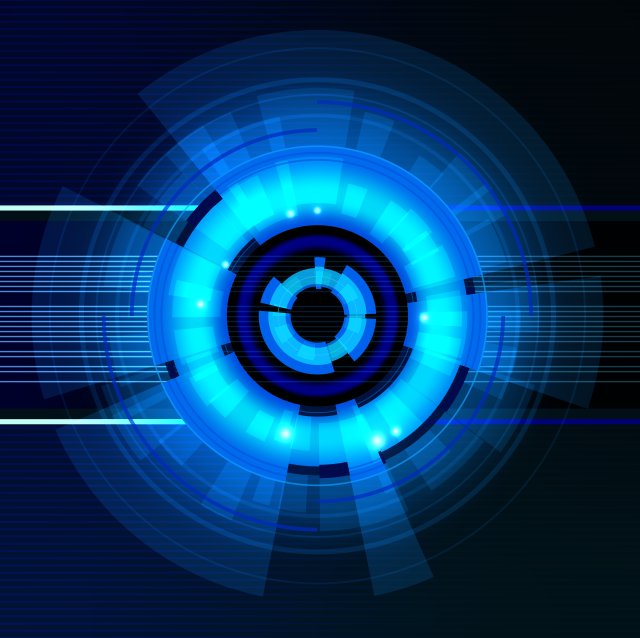
A Shadertoy shader for this background:

```glsl
const vec2 FANS[5] = vec2[5](vec2(14, 129), vec2(-19, 8), vec2(153, 197),
                             vec2(203.5, 259), vec2(281.5, 294));
const vec2 CORE[5] = vec2[5](vec2(82, 93), vec2(2, 60), vec2(-51, -3),
                             vec2(175, 287), vec2(138, 167));
// Spark position around the centre, then size
const vec3 SPARKS[8] = vec3[8](
    vec3(-.042, .160, .6), vec3(0, .165, .5), vec3(-.144, .080, .5), vec3(-.183, .018, .7),
    vec3(.168, -.003, .7), vec3(-.050, -.185, 1.1), vec3(.094, -.196, 1.2), vec3(.123, -.181, .7));

float inside(float d) { return clamp(.5 - d * iResolution.y, 0., 1.); }

float band(float x, float lo, float hi) {
    return inside(abs(x - .5 * (lo + hi)) - .5 * (hi - lo));
}

// Angular slice, limits in degrees
float wedge(vec2 polar, float from, float to) {
    float d = abs(mod(polar.y - .5 * (from + to) + 180., 360.) - 180.) - .5 * (to - from);
    return inside(radians(d) * polar.x);
}

vec3 scatter(float i) { return fract(vec3(.618, .755, .570) * i + vec3(.1, .4, .7)); }

vec3 backdrop(vec2 uv) {
    float left = 1. - smoothstep(0., .85, uv.x);
    vec3 col = mix(vec3(.003, .025, .04), vec3(.003, .025, .15), left);
    col += vec3(0, .045, .05) * (1. - smoothstep(0., .6, uv.y));
    float stripe = smoothstep(.25, .45, abs(fract(uv.y * 88.) - .5));
    col += stripe * mix(vec3(0, .008, .012), vec3(0, .005, .13), left);

    // Dark central strip with its borders
    float dy = abs(uv.y - .5065);
    col = mix(col, vec3(.006, .055, .08), inside(dy - .167));
    col = mix(col, vec3(0, 0, .16) * (1. - smoothstep(0., .3, uv.x)), inside(dy - .147));
    return col;
}

// Fine scan lines in uneven groups
float scanLines(float y) {
    float row = (.602 - y) / .00785;
    float k = floor(row);
    float shown = step(0., k) * step(k, 25.);
    if (k == 8. || k == 9. || k == 18. || k == 21. || k == 24.) shown = 0.;
    return shown * inside((abs(fract(row) - .5) - .14) * .00785);
}

void mainImage(out vec4 fragColor, in vec2 fragCoord) {
    vec2 uv = fragCoord / iResolution.xy;
    vec2 p = (fragCoord - iResolution.xy * vec2(.496, .505)) / iResolution.y;
    vec2 polar = vec2(length(p), degrees(atan(p.y, p.x)));
    float r = polar.x;
    vec3 col = backdrop(uv);

    float lines = scanLines(uv.y);
    col += lines * mix(vec3(.3, .53, .66), vec3(.1, .23, .29), smoothstep(0., .9, uv.x));

    // Bright rails above and below the strip
    float rail = inside(abs(abs(uv.y - .5065) - .1675) - .004);
    vec3 railCol = mix(vec3(.75, 1, .96), vec3(0, .75, 1), smoothstep(.1, .36, uv.x));
    railCol = mix(railCol, vec3(0, 0, .45), smoothstep(.4, .65, uv.x));
    col = mix(col, railCol, rail);

    // Wide fans and the halo
    float fan = 0., core = 0.;
    for (int i = 0; i < 5; i++) {
        fan = max(fan, wedge(polar, FANS[i].x, FANS[i].y));
        core = max(core, wedge(polar, CORE[i].x, CORE[i].y));
    }
    float fade = 1. - smoothstep(.25, .45, r);
    col += fan * inside(r - .448) * mix(vec3(.008, .075, .13), vec3(.005, .13, .25), fade);
    col += vec3(0, .16, .30) * (1. - smoothstep(.25, .4, r)) + vec3(0, .03, .07) * exp(-9. * r * r);

    // Overlapping translucent slices
    float slices = 0., shine = 0., notches = 0.;
    for (float i = 0.; i < 26.; i++) {
        vec3 h = scatter(i);
        float slice = wedge(polar, 360. * h.x, 360. * h.x + 5. + 20. * h.y);
        slices += slice * band(r, .25, .29 + .07 * h.z);
        shine += slice * band(r, .148 + .03 * h.z, .205 + .045 * h.y);
        notches = max(notches, slice * band(r, .22 + .02 * h.z, .245 + .01 * h.y) * step(.6, h.z));
    }
    col += vec3(.004, .065, .11) * min(slices, 3.);

    // Outline circles and quarter arcs
    col += vec3(.01, .10, .18) * (.7 * band(r, .366, .374) + .5 * band(r, .418, .421)
         + .6 * band(r, .345, .348) + .5 * band(r, .311, .317));
    float topRight = step(0., p.x * p.y);
    float arc = band(r, .332, .338) * topRight + band(r, .288, .294) * (1. - topRight);
    col = mix(col, vec3(0, .16, .75), .7 * arc);

    // Main ring: solid fans joined by a thinner arc
    vec3 ringCol = mix(vec3(0, .36, .92), vec3(0, .9, 1), smoothstep(.142, .185, r));
    ringCol = mix(ringCol, vec3(0, .47, .96), smoothstep(.195, .25, r));
    ringCol += vec3(0, .11, .05) * min(shine, 3.) - vec3(0, .05, .03);
    ringCol = mix(ringCol, vec3(0, .32, .85), .6 * (band(r, .243, .246) + band(r, .254, .257)));
    float joint = band(r, .158, .236);
    col = mix(col, vec3(0, .03, .2), .75 * band(r, .14, .25) * (1. - fan));
    col = mix(col, ringCol * vec3(1, .88, .98), joint);
    col = mix(col, ringCol, fan * band(r, .142, .267));
    col = mix(col, vec3(0, .04, .3), notches * (1. - fan));
    col = mix(col, vec3(.05, .62, 1), .7 * band(r, .2645, .267));

    // Black well with a navy hoop
    float well = inside(r - .142);
    vec3 wellCol = vec3(0, 0, .5) * smoothstep(.098, .115, r) * (1. - smoothstep(.121, .131, r));
    wellCol += lines * vec3(.015, .11, .18);
    col = mix(col, wellCol, well);
    col = mix(col, vec3(0, .4, .8), .6 * band(r, .151, .1525));

    // Small segmented core
    vec3 coreCol = mix(vec3(0, .38, .93), vec3(.03, .72, 1), band(r, .05, .077));
    coreCol += vec3(0, .1, .03) * step(.5, fract(polar.y / 47.)) * band(r, .045, .07);
    col = mix(col, coreCol, max(core * band(r, .042, .092), .85 * band(r, .046, .075)
        * (1. - wedge(polar, 167., 175.)) * (1. - wedge(polar, 228., 236.))));
    col = mix(col, vec3(.15, .8, 1), .5 * band(r, .061, .0625));

    // Glowing sparks
    for (int i = 0; i < 8; i++) {
        float d = length(p - SPARKS[i].xy) / SPARKS[i].z;
        col += vec3(.8, 1, .9) * exp(-d * d * 16000.) + vec3(.1, .3, .3) * exp(-d * 90.);
    }
    fragColor = vec4(clamp(col, 0., 1.), 1);
}
```
